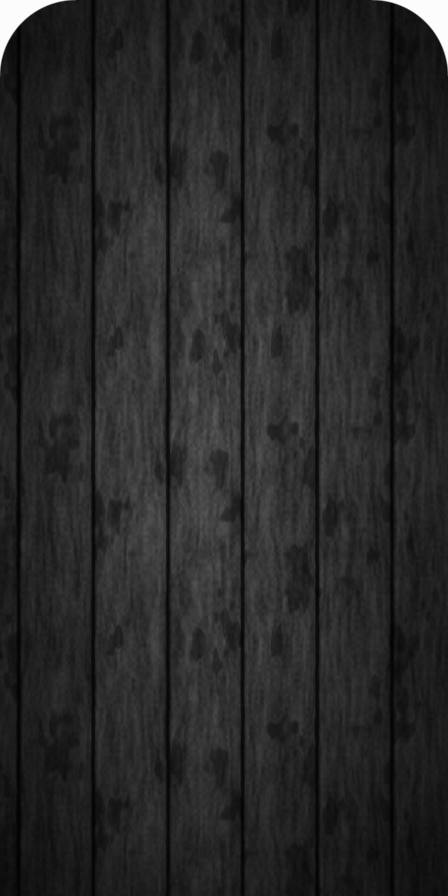
Reproduce this texture procedurally as a WebGL 1 fragment shader.

```glsl
precision highp float;
// Charcoal wood planks with worn vertical grain, a vignette and rounded top corners.
uniform vec2 u_resolution;

float hash(vec2 p) {
  return fract(sin(dot(p, vec2(127.1, 311.7))) * 43758.5453);
}

// Value noise that wraps vertically after the given number of rows
float noise(vec2 p, float rows) {
  p.y *= rows;
  vec2 cell = floor(p);
  vec2 f = fract(p);
  f = f * f * (3.0 - 2.0 * f);
  float low = mod(cell.y, rows);
  float high = mod(cell.y + 1.0, rows);
  return mix(
    mix(hash(vec2(cell.x, low)), hash(vec2(cell.x + 1.0, low)), f.x),
    mix(hash(vec2(cell.x, high)), hash(vec2(cell.x + 1.0, high)), f.x), f.y);
}

// Brightness factor of the wood; tile.y spans one repeat of the grain
float woodGrain(vec2 tile, float plank) {
  float x = tile.x + plank * 0.37;
  float bend = noise(vec2(x * 18.0, tile.y), 5.0);
  x += 0.012 * bend;
  float broad = noise(vec2(x * 28.0, tile.y), 3.0);
  float streak = noise(vec2(x * 75.0, tile.y), 7.0);
  float fine = noise(vec2(x * 150.0, tile.y), 16.0);
  float speck = noise(vec2(x * 190.0, tile.y), 85.0);
  float rings = sin(x * 330.0 + 9.0 * bend);
  float tone = 1.0 + 0.30 * (broad - 0.5) + 0.32 * (streak - 0.5)
    + 0.38 * (fine - 0.5) + 0.26 * (speck - 0.5) + 0.04 * rings;

  // Dark flaked patches with ragged edges
  float wear = 0.6 * noise(vec2(x * 22.0 + 41.0, tile.y), 7.0)
    + 0.25 * noise(vec2(x * 80.0 + 17.0, tile.y), 24.0) + 0.15 * fine;
  return tone * (1.0 - 0.38 * smoothstep(0.63, 0.74, wear));
}

void main() {
  vec2 uv = gl_FragCoord.xy / u_resolution;
  vec2 p = gl_FragCoord.xy / u_resolution.x;
  float top = u_resolution.y / u_resolution.x;
  float pixel = 1.0 / u_resolution.x;

  // Six plank widths across, three grain repeats down
  float across = uv.x * 6.0 - 0.25;
  float plank = floor(across);
  float grain = woodGrain(vec2(uv.x, uv.y * 3.0 + 0.15), plank);
  float plankTone = 0.94 + 0.12 * hash(vec2(plank, 4.0));

  // Dark seams with a soft shadow and a faint lit edge
  float seam = (fract(across + 0.5) - 0.5) / 6.0;
  float ragged = 0.0012 * noise(vec2(plank * 7.0, uv.y * 3.0), 40.0);
  float groove = 1.0 - smoothstep(0.0015, 0.0045 + pixel * 0.5, abs(seam) - ragged);
  float shadow = exp(-abs(seam) / 0.008);
  float edge = exp(-pow((seam - 0.011) / 0.003, 2.0));

  // Light falls off from the middle
  vec2 fromCentre = uv - vec2(0.5, 0.51);
  float light = 0.24 * exp(-2.6 * dot(fromCentre, fromCentre));
  float value = light * grain * plankTone;
  value *= (1.0 - 0.35 * shadow) * (1.0 - 0.65 * groove) * (1.0 + 0.14 * edge);

  // White outside the rounded top corners
  vec2 corner = max(vec2(abs(p.x - 0.5) - 0.33, p.y - top + 0.17), 0.0);
  float outside = smoothstep(-pixel, pixel, length(corner) - 0.17);
  outside *= step(0.0001, min(corner.x, corner.y));
  gl_FragColor = vec4(mix(vec3(value), vec3(0.99), outside), 1.0);
}
```
